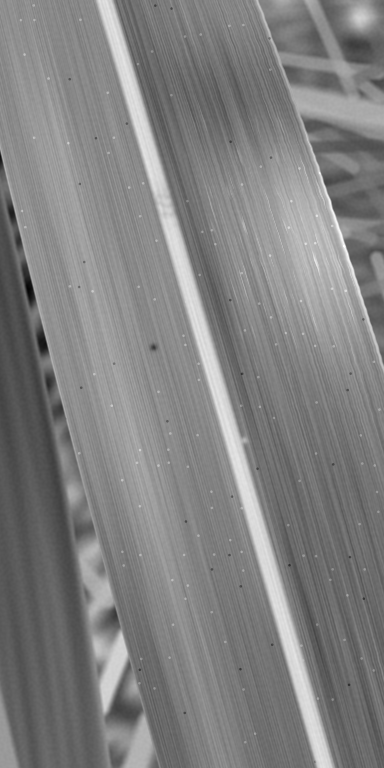
This texture is drawn by a WebGL 1 fragment shader. Its source:

```glsl
precision highp float;
uniform vec2 u_resolution;

#define RIB_WIDTH 0.026
#define RIB_TONE 0.86
#define LEFT_TONE 0.555
#define RIGHT_TONE 0.465
#define FIBER_GAIN 0.11
#define COMB_GAIN 0.022
#define COMB_COUNT 62.0
#define SPECK_CELLS 26.0
#define GRASS_BLADES 26

float hash(vec2 p) {
  vec3 a = fract(p.xyx * vec3(0.1031, 0.1030, 0.0973));
  a += dot(a, a.yzx + 33.33);
  return fract((a.x + a.y) * a.z);
}

vec2 gradient(vec2 cell) {
  float angle = 6.2832 * hash(cell);
  return vec2(cos(angle), sin(angle));
}

// Gradient noise, roughly -0.7 to 0.7
float noise(vec2 p) {
  vec2 i = floor(p), f = fract(p);
  vec2 w = f * f * f * (f * (f * 6.0 - 15.0) + 10.0);
  vec2 e = vec2(1.0, 0.0);
  float a = dot(gradient(i), f);
  float b = dot(gradient(i + e.xy), f - e.xy);
  float c = dot(gradient(i + e.yx), f - e.yx);
  float d = dot(gradient(i + e.xx), f - e.xx);
  return mix(mix(a, b, w.x), mix(c, d, w.x), w.y);
}

float bump(float x, float center, float width) {
  float d = (x - center) / width;
  return exp(-d * d);
}

float segment(vec2 p, vec2 a, vec2 b) {
  vec2 pa = p - a, ba = b - a;
  return length(pa - ba * clamp(dot(pa, ba) / dot(ba, ba), 0.0, 1.0));
}

float blade(vec2 p, vec2 a, vec2 b, float width) {
  return 1.0 - smoothstep(width * 0.35, width, segment(p, a, b));
}

// Out of focus grass: q.x spans 0..1, q.y spans 0..2 downward
float grass(vec2 q) {
  float tone = 0.40 + 0.22 * noise(q * 7.0) + 0.16 * noise(q * vec2(14.0, 22.0));
  for (int k = 0; k < GRASS_BLADES; k++) {
    float n = float(k);
    vec2 c = vec2(0.7 + 0.34 * hash(vec2(n, 1.0)), 0.85 * hash(vec2(n, 2.0)));
    float angle = mix(-0.5, 1.3, hash(vec2(n, 3.0)));
    vec2 reach = 0.16 * vec2(cos(angle), sin(angle));
    float shade = mix(0.25, 0.72, hash(vec2(n, 4.0)));
    tone = mix(tone, shade, 0.65 * blade(q, c - reach, c + reach, 0.024));
  }
  tone = mix(tone, 0.72, 0.85 * blade(q, vec2(0.74, 0.25), vec2(1.04, 0.31), 0.05));
  tone += 0.4 * bump(length(q - vec2(0.94, 0.04)), 0.0, 0.04);
  tone += 0.3 * bump(length(q - vec2(0.75, 0.0)), 0.0, 0.06);
  return tone;
}

// Narrow gap between the two leaves, brighter toward the bottom
float gap(vec2 q) {
  float tone = 0.28 + 0.22 * smoothstep(0.8, 1.6, q.y);
  tone += 0.55 * noise(vec2(q.x * 9.0 - q.y * 4.0, q.y * 13.0 + q.x * 12.0));
  tone = mix(tone, 0.82, blade(q, vec2(0.26, 1.84), vec2(0.33, 1.66), 0.035));
  tone = mix(tone, 0.70, blade(q, vec2(0.34, 2.02), vec2(0.39, 1.88), 0.04));
  return mix(tone, 0.72, 0.8 * blade(q, vec2(0.2, 1.47), vec2(0.28, 1.56), 0.035));
}

float leftHalf(float s, float v) {
  float tone = LEFT_TONE - 0.09 * smoothstep(0.5, 1.0, v);
  tone += 0.075 * bump(s, 0.37, 0.15) * smoothstep(0.0, 0.25, v);
  tone -= 0.07 * bump(s, 0.08, 0.2) * smoothstep(0.45, 0.9, v);
  return tone - 0.03 * bump(s, 0.72, 0.2);
}

float rightHalf(float r, float v) {
  float tone = RIGHT_TONE - 0.06 * smoothstep(0.5, 0.85, v);
  tone += 0.24 * bump(r, 0.9, 0.5) * bump(v, 0.32, 0.14);
  tone -= 0.09 * bump(r, 0.6, 0.5) * bump(v, 0.13, 0.07);
  tone += 0.06 * bump(r, 0.8, 0.4) * bump(v, 0.0, 0.07);
  return tone - 0.05 * bump(r, 0.1, 0.1);
}

void main() {
  vec2 uv = gl_FragCoord.xy / u_resolution;
  float u = uv.x, v = 1.0 - uv.y, px = 1.2 / u_resolution.x;
  vec2 q = vec2(u, 2.0 * v);

  // Leaf outlines as curves of height
  float rib = 0.273 + 0.59 * v - 0.015 * v * v;
  float right = 0.672 + 0.76 * v - 0.15 * v * v + 0.003 * noise(vec2(v * 90.0, 3.0));
  float left = -0.09 + 0.45 * v + 0.055 * v * v;
  float shadeEdge = -0.12 + 0.55 * v - 0.14 * v * v;

  // Background and the dark leaf at the left
  float tone = u > rib ? grass(q) : gap(q);
  float across = u - shadeEdge;
  float dark = 0.30 + 0.09 * smoothstep(0.55, 1.0, v);
  dark += 0.13 * noise(vec2(across * 28.0, v * 2.0)) + 0.16 * bump(across, 0.0, 0.014);
  tone = mix(tone, dark, 1.0 - smoothstep(-0.006, 0.006, across));
  tone = mix(tone, 0.6, smoothstep(-0.01, 0.01, 0.5 * (v - 0.9) - u));

  // Main leaf: s runs from -1 at the left edge through the rib to 1
  float s = u < rib ? (u - rib) / (rib - left) : (u - rib) / (right - rib);
  float leaf = u < rib ? leftHalf(s + 1.0, v) : rightHalf(s, v);
  float fibers = noise(vec2(s * 48.0, v * 4.0)) + 0.7 * noise(vec2(s * 17.0, v * 1.5 + 9.0));
  fibers += 0.6 * noise(vec2(s * 95.0, v * 9.0 + 4.0));
  leaf += FIBER_GAIN * fibers * (u < rib ? 0.55 : 0.85);
  leaf += COMB_GAIN * sin(6.2832 * COMB_COUNT * s) * (0.6 + noise(vec2(s * 9.0, v * 5.0)));
  float glint = smoothstep(0.25, 0.6, noise(vec2(s * 60.0, v * 22.0)));
  leaf += 0.15 * glint * smoothstep(0.1, 0.4, s) * bump(v, 0.32, 0.2);

  // Scattered specks, mostly pale
  vec2 cell = floor(q * SPECK_CELLS);
  vec2 offset = 0.25 + 0.5 * vec2(hash(cell + 5.0), hash(cell + 17.0));
  float speck = 1.0 - smoothstep(0.04, 0.13, length(fract(q * SPECK_CELLS) - offset));
  float kind = hash(cell + 41.0);
  leaf += speck * (0.16 * step(0.88, kind) - 0.2 * step(kind, 0.025));
  leaf -= 0.3 * bump(length(q - vec2(0.4, 0.905)), 0.0, 0.009);
  leaf += 0.25 * bump(length(q - vec2(0.635, 1.147)), 0.0, 0.009);

  // Pale rib with a soft right flank
  float d = u - rib;
  float ribMask = 1.0 - smoothstep(RIB_WIDTH * 0.55, RIB_WIDTH * 1.15, abs(d));
  leaf += 0.12 * bump(d, 0.025, 0.025) * smoothstep(0.3, 0.8, v);
  float ribTone = RIB_TONE - 0.09 * smoothstep(0.0, RIB_WIDTH, d) + 0.06 * noise(vec2(d * 160.0, v * 6.0));
  ribTone -= 0.13 * bump(v, 0.265, 0.022) * (0.6 + noise(q * 60.0));
  leaf = mix(leaf, ribTone, ribMask);

  // Lit margins and final coverage
  leaf += 0.28 * bump(u, right, 0.008) + 0.12 * bump(u, left, 0.006);
  float cover = smoothstep(-px, px, u - left) * smoothstep(-px, px, right - u);
  tone = mix(tone, leaf, cover) + 0.025 * noise(q * 110.0);
  gl_FragColor = vec4(vec3(clamp(tone, 0.0, 1.0)), 1.0);
}
```
